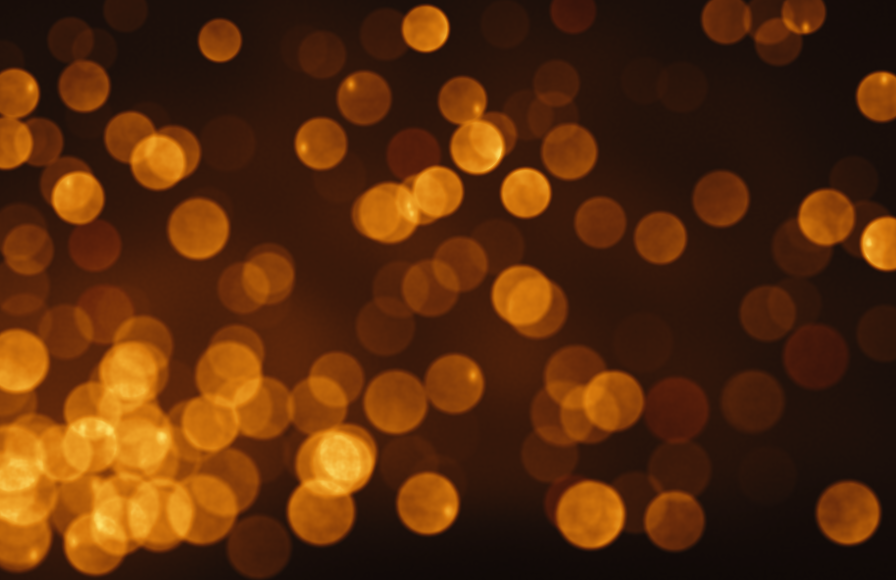
A WebGL 1 fragment shader for this background:

```glsl
precision highp float;

uniform vec2 u_resolution;

vec4 hash4(float id) {
  return fract(sin(id * vec4(12.99, 78.23, 37.72, 93.99) + vec4(1.3, 4.1, 2.7, 0.6)) * 43758.5);
}

vec2 gradientAt(vec2 cell) {
  float angle = 6.2832 * fract(sin(dot(cell, vec2(127.1, 311.7))) * 43758.5);
  return vec2(cos(angle), sin(angle));
}

float gradientNoise(vec2 p) {
  vec2 i = floor(p);
  vec2 f = p - i;
  vec2 u = f * f * f * (f * (f * 6.0 - 15.0) + 10.0);
  vec2 e = vec2(0.0, 1.0);
  float low = mix(dot(gradientAt(i), f), dot(gradientAt(i + e.yx), f - e.yx), u.x);
  float high = mix(dot(gradientAt(i + e.xy), f - e.xy), dot(gradientAt(i + e.yy), f - e.yy), u.x);
  return mix(low, high, u.y);
}

float screenBlend(float base, float light) {
  return 1.0 - (1.0 - base) * (1.0 - clamp(light, 0.0, 1.0));
}

float softSpot(vec2 p, vec2 center, vec2 size) {
  vec2 d = (p - center) / size;
  return exp(-dot(d, d));
}

// Maps light from 0 to 1 onto black, brown, amber and pale gold
vec3 amberRamp(float light) {
  float t = light * 6.0;
  vec3 color = mix(vec3(0.03, 0.02, 0.02), vec3(0.11, 0.06, 0.04), clamp(t, 0.0, 1.0));
  color = mix(color, vec3(0.24, 0.10, 0.04), clamp(t - 1.0, 0.0, 1.0));
  color = mix(color, vec3(0.42, 0.17, 0.04), clamp(t - 2.0, 0.0, 1.0));
  color = mix(color, vec3(0.64, 0.31, 0.03), clamp(t - 3.0, 0.0, 1.0));
  color = mix(color, vec3(0.84, 0.47, 0.05), clamp(t - 4.0, 0.0, 1.0));
  return mix(color, vec3(0.99, 0.74, 0.22), clamp(t - 5.0, 0.0, 1.0));
}

void main() {
  vec2 p = gl_FragCoord.xy / u_resolution.y;
  float aspect = u_resolution.x / u_resolution.y;

  // Dim ambient glow, fading to black at the corners and the floor
  float glow = softSpot(p, vec2(0.44 * aspect, 0.47), vec2(0.52 * aspect, 0.55));
  glow *= smoothstep(-0.02, 0.22, p.y) * (1.0 + 0.45 * gradientNoise(p * 5.0));
  float light = 0.07 + 0.29 * glow + 0.26 * softSpot(p, vec2(0.12, 0.2), vec2(0.32, 0.3));

  float grain = 0.6 * gradientNoise(p * 55.0) + 0.5 * gradientNoise(p * 24.0 + 7.0);
  float rust = 0.0;

  // Out-of-focus discs: scattered ones first, then the corner cluster
  for (int i = 0; i < 158; i++) {
    float id = float(i);
    vec4 h = hash4(id + 1.0);
    bool clustered = i >= 132;

    vec2 spread = fract(id * vec2(0.7549, 0.5698) + 0.22 * h.xy);
    vec2 center = vec2(aspect * pow(spread.x, 1.3), mix(0.1, 1.0, spread.y));
    float strength = mix(0.04, 0.78, pow(h.z, 1.6));
    if (clustered) {
      center = vec2(0.01 + 0.48 * pow(spread.x, 1.2), 0.02 + 0.36 * spread.y);
      strength = mix(0.2, 0.58, h.z);
    }

    float radius = mix(0.06, 0.042, center.y) * mix(0.88, 1.1, h.w);
    vec2 d = (p - center) / radius;
    float dist = length(d);
    if (dist > 1.12) continue;

    vec4 k = hash4(id + 301.0);
    vec2 tilt = vec2(cos(6.2832 * k.x), sin(6.2832 * k.x));
    float disc = 1.0 - smoothstep(0.86, 1.1, dist);

    // A few discs are dull red
    if (k.y > 0.95 && !clustered) {
      strength = 0.2;
      rust = max(rust, disc);
    }

    float shade = 0.96 + 0.18 * dot(d, tilt) + 0.08 * smoothstep(0.6, 0.92, dist);
    shade += 0.2 * grain - 0.05 * d.y;
    light = screenBlend(light, strength * disc * shade);

    // Sharp glint near the rim of some bright discs
    if (strength > 0.35 && k.z > 0.65) {
      float glint = softSpot(d, tilt * 0.68, vec2(0.16, 0.22));
      light = screenBlend(light, 0.75 * glint * disc);
    }
  }

  light += 0.012 * gradientNoise(p * 130.0);
  vec3 color = amberRamp(light);
  color.g *= 1.0 - 0.17 * rust * (1.0 - smoothstep(0.4, 0.65, light));
  color += vec3(0.01, 0.16, 0.22) * smoothstep(0.93, 1.0, light);
  gl_FragColor = vec4(color, 1.0);
}
```
